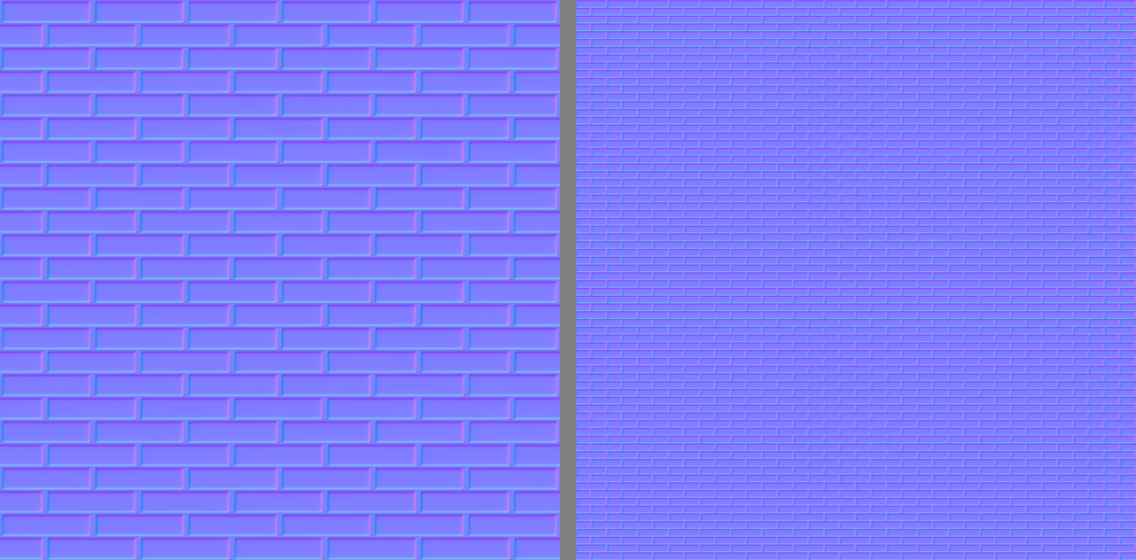
Left, the tile; right, the same tile 3 across and 3 down.
Reproduce this texture map procedurally as a Shadertoy shader.

```glsl
const vec2 BRICKS = vec2(6.0, 24.0);    // repeats across and down
const vec2 ASPECT = vec2(4.0, 1.0);     // cell size, in row heights
const vec2 HALF_BRICK = vec2(1.862, 0.428);
const vec2 JOINT_SLOPE = vec2(-0.09, 0.06);
const float BED_SLOPE = -0.02;

float hash(vec2 p) {
    vec3 q = fract(vec3(p.xyx) * 0.1031);
    q += dot(q, q.yzx + 33.33);
    return fract((q.x + q.y) * q.z);
}

// Value noise that wraps after a whole number of cells
float tiledNoise(vec2 uv, vec2 period) {
    vec2 p = uv * period;
    vec2 cell = floor(p);
    vec2 f = smoothstep(0.0, 1.0, p - cell);
    vec2 lo = mod(cell, period);
    vec2 hi = mod(cell + 1.0, period);
    float below = mix(hash(lo), hash(vec2(hi.x, lo.y)), f.x);
    float above = mix(hash(vec2(lo.x, hi.y)), hash(hi), f.x);
    return mix(below, above, f.y);
}

// Steep line on an edge; d is the distance into the brick
float edgeLine(float d, float width) {
    return exp(-d * d / (width * width));
}

// Gentle rounding that fades toward the brick centre
float softBevel(float d, float reach) {
    return smoothstep(-0.04, 0.04, d) * exp(-max(d, 0.0) / reach);
}

vec2 brickSlope(vec2 local, vec2 halfSize, float wear, float pixel) {
    vec2 low = local + halfSize;        // distance from left and bottom
    vec2 high = halfSize - local;       // distance from right and top
    vec2 inside = smoothstep(vec2(-0.03), vec2(0.03), min(low, high));
    float thin = max(0.042, pixel * 0.7);
    float wide = max(0.054, pixel * 0.7);

    float left = 0.54 * wear * edgeLine(low.x, thin) + 0.13 * softBevel(low.x, 0.13);
    float right = 0.46 * wear * edgeLine(high.x, wide) + 0.13 * softBevel(high.x, 0.15);
    float bottom = 0.40 * edgeLine(low.y, thin) + 0.14 * softBevel(low.y, 0.09);
    float top = 0.34 * edgeLine(high.y, wide) + 0.15 * softBevel(high.y, 0.12);

    vec2 slope = vec2(right - left, bottom - top) * inside.yx;

    // Upright joints lean one way, flat beds the other
    slope += JOINT_SLOPE * (1.0 - inside.x) * inside.y;
    slope.y += BED_SLOPE * (1.0 - inside.y);
    return slope;
}

void mainImage(out vec4 fragColor, in vec2 fragCoord) {
    vec2 uv = fragCoord / iResolution.xy;
    float pixel = BRICKS.y / iResolution.y;

    // Running bond: alternate rows shift by half a brick
    vec2 p = uv * BRICKS;
    float row = floor(p.y);
    float evenRow = 1.0 - mod(row, 2.0);
    p.x += mix(0.006, 0.518, evenRow);
    vec2 id = mod(floor(p), BRICKS);
    vec2 local = (fract(p) - 0.5) * ASPECT;
    local.y += 0.014;

    // Small differences between bricks
    vec2 jitter = vec2(hash(id + 7.3), hash(id + 19.1)) - 0.5;
    local.x -= jitter.x * 0.03;
    vec2 halfSize = HALF_BRICK + vec2(0.025, 0.006) * jitter.y;
    float wear = mix(0.75, 1.1, hash(id + 41.7));
    vec2 slope = brickSlope(local, halfSize, wear, pixel);

    // Faint horizontal streaks and a slight tilt
    float streak = tiledNoise(uv, vec2(18.0, 192.0)) - 0.5;
    slope += vec2(0.004, 0.018) * streak + 0.008 * jitter;
    slope.y -= 0.012;

    vec3 normal = normalize(vec3(slope, 1.0));
    fragColor = vec4(normal * 0.5 + 0.5, 1.0);
}
```
